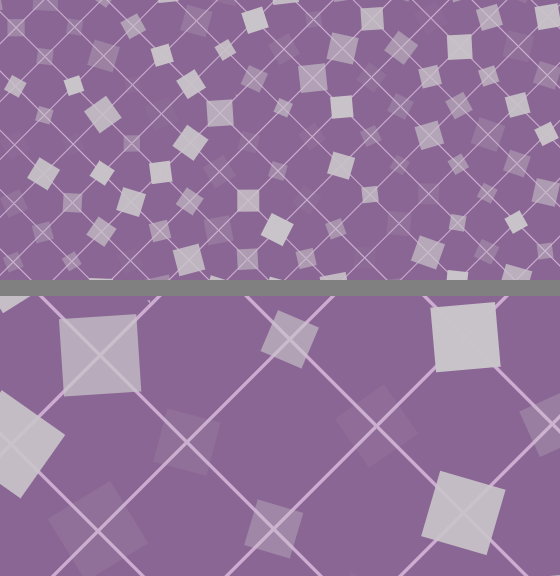
Top, the full canvas; bottom, a detail of the centre.
A WebGL 2 fragment shader for this pattern:

```glsl
#version 300 es
precision highp float;
// Pale tilted squares of varied opacity on the crossings of a thin diagonal lattice over purple.

uniform vec2 u_resolution;
out vec4 fragColor;

// Three random values per lattice cell
vec3 hash32(vec2 cell) {
    vec3 q = fract(cell.xyx * vec3(0.1031, 0.1030, 0.0973) + 0.37);
    q += dot(q, q.yxz + 33.33);
    return fract((q.xxy + q.yzz) * q.zyx);
}

float boxDistance(vec2 p, float halfSide) {
    vec2 d = abs(p) - halfSide;
    return length(max(d, 0.0)) + min(max(d.x, d.y), 0.0);
}

// Antialiased coverage of a signed distance
float coverage(float d, float pixel) {
    return clamp(0.5 - d / pixel, 0.0, 1.0);
}

void main() {
    float pixel = 1.0 / u_resolution.y;
    vec2 p = gl_FragCoord.xy * pixel;

    // Diagonal axes: x runs down-right, y runs up-right
    vec2 diagonal = vec2(p.x - p.y + 1.0, p.x + p.y - 1.0);

    // One seam where the upper-right part of the lattice is pushed outward
    diagonal.y -= 0.033 * step(0.503, diagonal.y);

    // Cells centred on the line crossings
    vec2 period = vec2(0.2067, 0.2118);
    vec2 grid = (diagonal - vec2(0.1563, -0.0417)) / period + 0.5;
    vec2 cell = floor(grid);
    vec2 offset = (fract(grid) - 0.5) * period;

    // Lattice lines
    vec3 purple = vec3(0.54, 0.40, 0.58);
    vec3 lilac = vec3(0.80, 0.68, 0.82);
    float lineDistance = min(abs(offset.x), abs(offset.y)) * 0.7071 - 0.0020;
    vec3 color = mix(purple, lilac, coverage(lineDistance, pixel));

    // Square with random size, tilt and opacity
    vec3 random = hash32(cell + 40.0);
    float angle = (random.x - 0.5) * 1.3;
    float c = cos(angle), s = sin(angle);
    vec2 local = mat2(c, s, -s, c) * vec2(offset.x + offset.y, offset.y - offset.x) * 0.5;
    float square = boxDistance(local, mix(0.026, 0.049, random.y));
    float opacity = min(1.0, 0.03 + 1.12 * pow(random.z, 1.3));
    color = mix(color, vec3(0.79, 0.77, 0.79), opacity * coverage(square, pixel));

    fragColor = vec4(color, 1.0);
}
```
